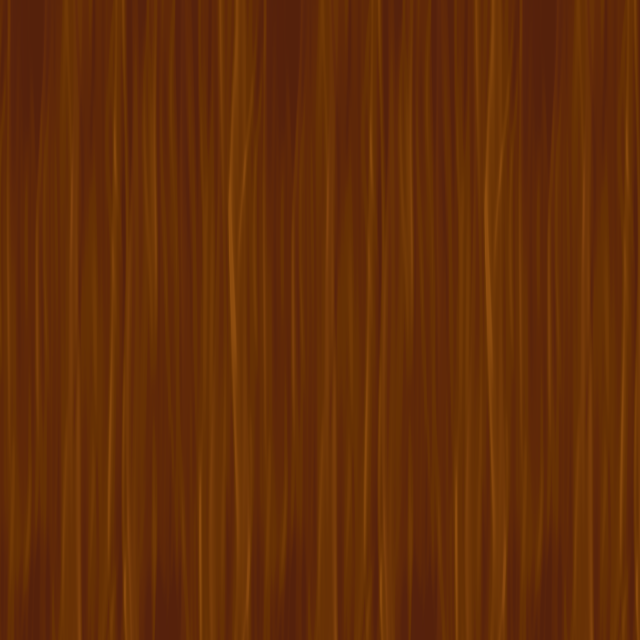
A three.js fragment shader for this texture:

```glsl
// Draped brown curtain, like polished wood: upright folds with thin lit edges.
// A tile repeats across; stretched gradient noise gives the grain, loops add
// folds and strands, and the summed tone is looked up in a red-to-amber ramp.

varying vec2 vUv;

const float TILE_WIDTH = 0.4;
const float FOLD_COUNT = 20.0;
const float STRAND_COUNT = 26.0;
const float TAU = 6.2832;

const vec3 MAROON = vec3(0.335, 0.130, 0.045);
const vec3 RUSSET = vec3(0.375, 0.157, 0.030);
const vec3 BROWN  = vec3(0.400, 0.190, 0.015);
const vec3 OCHRE  = vec3(0.440, 0.220, 0.022);
const vec3 AMBER  = vec3(0.560, 0.305, 0.060);
const vec3 SIENNA = vec3(0.450, 0.205, 0.060);

float hash(vec2 p) {
  return fract(sin(dot(p, vec2(127.1, 311.7))) * 43758.55);
}

// Dot product of a lattice corner's random direction with the offset to it.
float cornerSlope(vec2 cell, vec2 offset, float cells, float seed) {
  float angle = TAU * hash(vec2(mod(cell.x, cells), cell.y + seed));
  return dot(vec2(cos(angle), sin(angle)), offset);
}

// Gradient noise that repeats after the given number of cells in x.
float gradientNoise(vec2 p, float cells, float seed) {
  vec2 cell = floor(p);
  vec2 f = fract(p);
  vec2 s = f * f * f * (f * (f * 6.0 - 15.0) + 10.0);
  vec2 e = vec2(1.0, 0.0);
  float low = mix(cornerSlope(cell, f, cells, seed),
                  cornerSlope(cell + e.xy, f - e.xy, cells, seed), s.x);
  float high = mix(cornerSlope(cell + e.yx, f - e.yx, cells, seed),
                   cornerSlope(cell + e.xx, f - e.xx, cells, seed), s.x);
  return mix(low, high, s.y);
}

// Noise drawn out along y; cells counts the streaks in one tile.
float streaks(vec2 p, float cells, float rate, float seed) {
  return gradientNoise(vec2(p.x * cells, p.y * rate + 0.37), cells, seed);
}

float bell(float d, float width) {
  return exp(-d * d / (width * width));
}

// Signed distance across to a wandering upright line, wrapped in the tile.
float lineOffset(vec2 p, float id, float count, float wander, float seed) {
  float center = (id + 0.8 * hash(vec2(id, seed))) / count;
  center += wander * gradientNoise(vec2(id + 0.4, p.y * 1.6 + 0.2), 64.0, seed);
  return fract(p.x - center + 0.5) - 0.5;
}

// One fold: x is its lit edge with the glow behind it, y its pale sheet.
vec2 fold(vec2 p, float id) {
  float major = step(mod(id, 3.0), 0.5);
  float side = hash(vec2(id, 5.0)) < 0.5 ? -1.0 : 1.0;
  float d = side * lineOffset(p, id, FOLD_COUNT, 0.04, 11.0);

  float fade = gradientNoise(vec2(id + 0.5, p.y * 1.9), 64.0, 23.0);
  float strength = smoothstep(-0.45, 0.2, fade) * mix(0.6, 1.0, hash(vec2(id, 7.0)));
  float lit = smoothstep(-0.006, 0.006, d);
  float softness = mix(0.014, 0.045, hash(vec2(id, 9.0)));
  float glow = lit * exp(-abs(d) / softness);
  float shadow = (1.0 - lit) * exp(-abs(d) / 0.020);
  float edge = bell(d - 0.006, 0.009);

  float light = mix(0.15, 0.22, major) * glow + mix(0.14, 0.32, major) * edge;
  float sheet = step(0.55, hash(vec2(id, 13.0))) * glow;
  return strength * vec2(light - 0.20 * shadow, sheet);
}

// A hair-thin strand, light or dark, that leans and fades along its length.
float strand(vec2 p, float id) {
  float d = lineOffset(p, id, STRAND_COUNT, 0.10, 87.0);
  float fade = gradientNoise(vec2(id + 0.5, p.y * 2.6 + 0.6), 64.0, 91.0);
  float amount = hash(vec2(id, 93.0)) < 0.6 ? 0.26 : -0.24;
  return amount * smoothstep(-0.2, 0.3, fade) * bell(d, 0.008);
}

// Dark tongues rising from the hem and hanging from the top.
float darkTongues(vec2 p, float column) {
  float ragged = streaks(p, 16.0, 1.0, 31.0);
  float hemHeight = 0.14 + 0.16 * ragged;
  float hem = 1.0 - smoothstep(hemHeight - 0.07, hemHeight + 0.07, p.y);
  float topHeight = 0.86 + 0.3 * ragged;
  float top = smoothstep(topHeight - 0.13, topHeight + 0.13, p.y);
  float mask = smoothstep(0.0, 0.6, column + 0.8 * ragged);
  return mask * (hem + 0.55 * top);
}

vec3 woodRamp(float tone) {
  vec3 color = mix(MAROON, RUSSET, smoothstep(0.06, 0.32, tone));
  color = mix(color, BROWN, smoothstep(0.30, 0.46, tone));
  color = mix(color, OCHRE, smoothstep(0.46, 0.66, tone));
  return mix(color, AMBER, smoothstep(0.62, 0.98, tone));
}

void main() {
  vec2 p = vec2(vUv.x / TILE_WIDTH, vUv.y);
  p.x += 0.012 * streaks(p, 5.0, 1.8, 41.0);

  // Broad columns alternate between red-brown and ochre.
  float column = cos(2.0 * TAU * (p.x - 0.13));
  float tone = 0.38 - 0.09 * column - 0.09 * smoothstep(0.55, 1.0, p.y);

  // Grain from wide to fine.
  tone += 0.28 * streaks(p, 13.0, 1.1, 53.0);
  tone += 0.30 * streaks(p, 31.0, 1.5, 67.0);
  tone += 0.22 * streaks(p, 67.0, 2.3, 79.0);

  vec2 folds = vec2(0.0);
  for (float i = 0.0; i < FOLD_COUNT; i++) folds += fold(p, i);
  for (float i = 0.0; i < STRAND_COUNT; i++) tone += strand(p, i);
  tone += folds.x - 0.30 * darkTongues(p, column);

  vec3 color = woodRamp(tone);
  color = mix(color, SIENNA, 0.40 * clamp(folds.y, 0.0, 1.0));
  gl_FragColor = vec4(color, 1.0);
}
```
